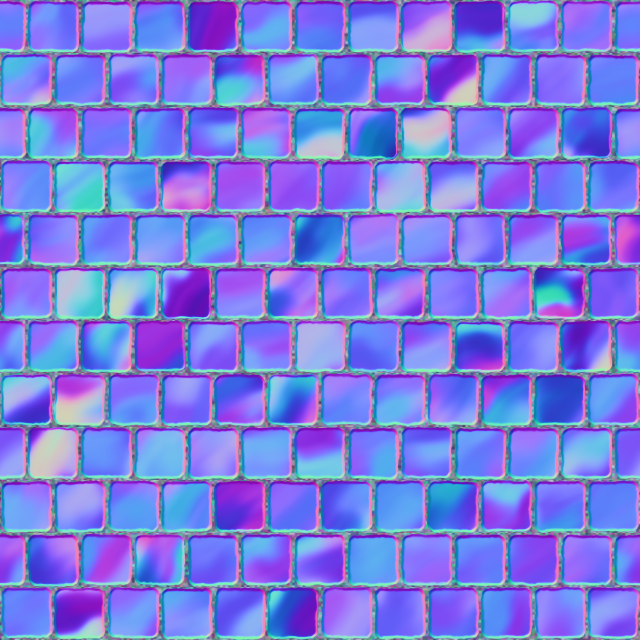
Reproduce this texture map procedurally as a three.js fragment shader.

```glsl
varying vec2 vUv;

#define TILES 12.0
#define HALF_SIZE 0.453
#define CORNER 0.12
#define EDGE_WOBBLE 0.028
#define RIM_WIDTH 0.026
#define RIM_SLOPE 2.3
#define CALM_TILT 0.42
#define WILD_TILT 2.3
#define GRAIN 20.0
#define GROUT_COLOR vec3(0.47, 0.52, 0.61)

vec2 hash22(vec2 p) {
  vec3 q = fract(p.xyx * vec3(0.1031, 0.1030, 0.0973));
  q += dot(q, q.yzx + 33.33);
  return fract((q.xx + q.yz) * q.zy);
}

// Two independent channels of smooth value noise, 0 to 1
vec2 noise2(vec2 p) {
  vec2 i = floor(p), f = fract(p);
  f = f * f * f * (f * (f * 6.0 - 15.0) + 10.0);
  vec2 low = mix(hash22(i), hash22(i + vec2(1.0, 0.0)), f.x);
  vec2 high = mix(hash22(i + vec2(0.0, 1.0)), hash22(i + 1.0), f.x);
  return mix(low, high, f.y);
}

mat2 rotation(float a) {
  float c = cos(a), s = sin(a);
  return mat2(c, -s, s, c);
}

// Broad diagonal undulation of a tile face, as a slope
vec2 faceSlope(vec2 p, vec2 seed, vec2 mood) {
  vec2 q = rotation(mix(0.1, 1.2, seed.x)) * p;
  vec2 warp = noise2(p * 1.6 + seed * 71.0) - 0.5;
  vec2 broad = noise2(q * vec2(0.7, 1.9) + warp * 0.7 + seed * 53.0) * 2.0 - 1.0;
  vec2 streak = noise2(q * vec2(1.6, 7.0) + warp + seed * 97.0) - 0.5;
  float strength = mix(CALM_TILT, WILD_TILT, mood.x * mood.x * mood.x);
  return (broad * vec2(0.85, 1.0) + streak * 0.18) * strength - vec2(0.02, 0.05);
}

vec3 encodeNormal(vec2 slope) {
  return 0.5 + 0.5 * normalize(vec3(slope, 1.0));
}

void main() {
  // Running bond: every second course is shifted by half a tile
  vec2 grid = vUv * TILES;
  grid.x += 0.5 * mod(floor(grid.y), 2.0);
  vec2 id = mod(floor(grid), TILES);
  vec2 seed = hash22(id + 11.0);
  vec2 mood = hash22(id + 47.0);

  // Slightly crooked rounded tile with an uneven outline
  vec2 p = fract(grid) - 0.5;
  vec2 local = rotation((seed.y - 0.5) * 0.035) * (p + (mood - 0.5) * 0.016);
  vec2 q = abs(local) - HALF_SIZE + CORNER;
  vec2 corner = max(q, 0.0);
  float dist = length(corner) + min(max(q.x, q.y), 0.0) - CORNER;
  vec2 wobble = noise2(p * 5.0 + seed * 31.0);
  dist += (wobble.x - 0.5) * EDGE_WOBBLE;
  dist += (noise2(p * 17.0 + seed * 19.0).x - 0.5) * 0.012;

  // Bevel facing outward around the rim
  vec2 outward = sign(local) * corner / max(length(corner), 0.0001);
  float bell = dist / RIM_WIDTH;
  float rim = exp(-bell * bell) * mix(0.55, 1.2, wobble.y) * mix(0.7, 1.15, mood.y);
  vec2 slope = faceSlope(p, seed, mood) * (1.0 - 0.6 * min(rim, 1.0));
  slope += outward * vec2(1.0, -1.0) * rim * RIM_SLOPE;
  vec3 color = encodeNormal(slope);

  // Gritty mortar
  vec2 fine = noise2(grid * GRAIN) - 0.5;
  vec2 coarse = noise2(grid * GRAIN * 0.45 + 7.0) - 0.5;
  vec2 grit = fine * 0.42 + coarse * 0.22;
  vec3 grout = GROUT_COLOR + vec3(grit, (fine.x + coarse.y) * 0.22);
  grout.xy += outward * vec2(0.12, -0.12) * rim;

  gl_FragColor = vec4(mix(color, grout, smoothstep(0.004, 0.034, dist)), 1.0);
}
```
